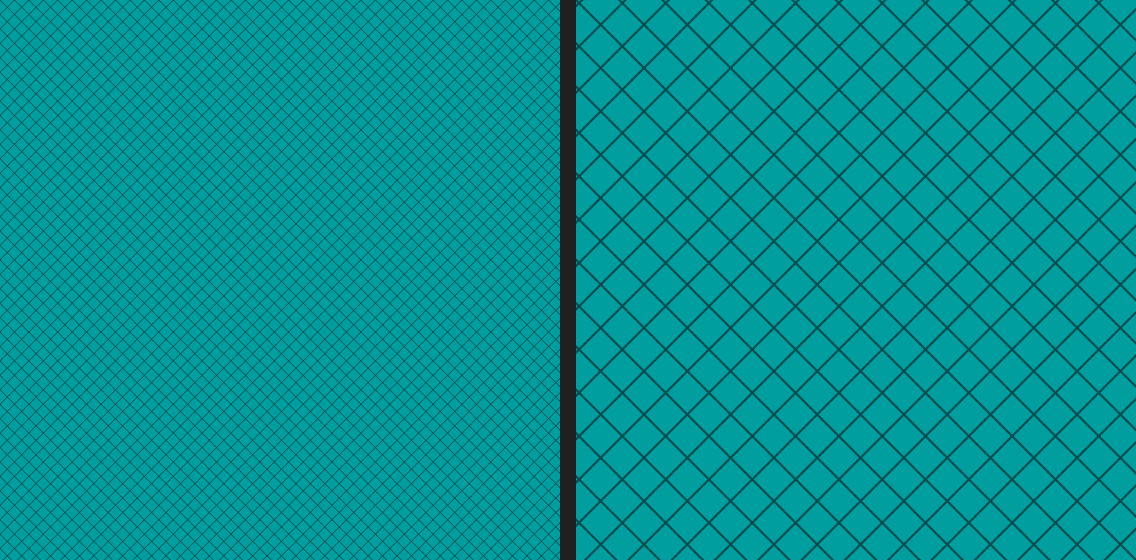
Left: the whole. Right: its middle third, enlarged.
Write a WebGL 2 fragment shader that draws this pattern.

```glsl
#version 300 es
precision highp float;

uniform vec2 u_resolution;
out vec4 fragColor;

const float CELLS = 54.857;       // diamond rows per canvas height, measured across the lines
const float LINE_WIDTH = 0.0714;  // as a fraction of one cell
const vec2 LINE_PHASE = vec2(0.0);
const vec2 ANCHOR = vec2(0.0, 1.0); // a crossing sits at the upper left corner
const vec3 GROUND_COLOR = vec3(0.0, 0.62, 0.62);
const vec3 LINE_COLOR = vec3(0.0, 0.305, 0.32);

// Share of a pixel-wide span covered by the nearest line on each axis
vec2 lineCoverage(vec2 cell, float pixel) {
    vec2 offset = abs(fract(cell + 0.5) - 0.5);
    vec2 upper = min(offset + 0.5 * pixel, vec2(0.5 * LINE_WIDTH));
    vec2 lower = max(offset - 0.5 * pixel, vec2(-0.5 * LINE_WIDTH));
    return clamp((upper - lower) / pixel, 0.0, 1.0);
}

void main() {
    vec2 position = gl_FragCoord.xy / u_resolution.y - ANCHOR;

    // Turn the grid by 45 degrees
    vec2 diagonal = vec2(position.x + position.y, position.x - position.y) * sqrt(0.5);
    vec2 cell = diagonal * CELLS - LINE_PHASE;

    // Join both line families
    vec2 coverage = lineCoverage(cell, CELLS / u_resolution.y);
    float lattice = 1.0 - (1.0 - coverage.x) * (1.0 - coverage.y);

    fragColor = vec4(mix(GROUND_COLOR, LINE_COLOR, lattice), 1.0);
}
```
